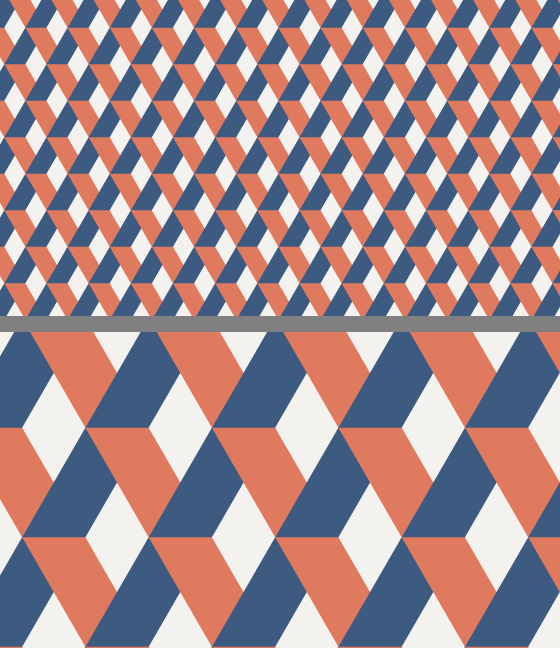
Top: the whole. Bottom: its middle third, enlarged.
A WebGL 1 fragment shader for this pattern:

```glsl
precision highp float;
// Triangle lattice of blue and coral trapezoids that leave pale upright diamonds.

uniform vec2 u_resolution;

#define SIDE 0.13345                  // triangle side, in canvas heights
#define ANCHOR vec2(-0.2053, 0.0657)  // one lattice vertex, from the centre
#define CUT 0.5                       // share of a side where the pale corner starts
#define BLUE vec3(0.239, 0.353, 0.502)
#define CORAL vec3(0.878, 0.478, 0.373)
#define PALE vec3(0.957, 0.949, 0.937)
#define SAMPLES 4                     // antialiasing samples per axis

const float SQRT3 = 1.7320508;

// Skewed coordinates in which every lattice rhombus is a unit square.
vec2 toLattice(vec2 p) {
  return vec2(p.x - p.y / SQRT3, 2.0 * p.y / SQRT3) / SIDE;
}

vec3 patternColour(vec2 p) {
  vec2 cell = fract(toLattice(p - ANCHOR));
  float diagonal = cell.x + cell.y;

  // Upward triangle: blue, with its lower right corner cut off.
  if (diagonal < 1.0) return cell.x > CUT ? PALE : BLUE;

  // Downward triangle: coral, with its upper right corner cut off.
  return diagonal > 1.0 + CUT ? PALE : CORAL;
}

void main() {
  // Average a grid of samples inside the pixel for smooth edges.
  vec3 total = vec3(0.0);
  for (int j = 0; j < SAMPLES; j++) {
    for (int i = 0; i < SAMPLES; i++) {
      vec2 offset = (vec2(float(i), float(j)) + 0.5) / float(SAMPLES) - 0.5;
      vec2 p = (gl_FragCoord.xy + offset - 0.5 * u_resolution) / u_resolution.y;
      total += patternColour(p);
    }
  }
  gl_FragColor = vec4(total / float(SAMPLES * SAMPLES), 1.0);
}
```
